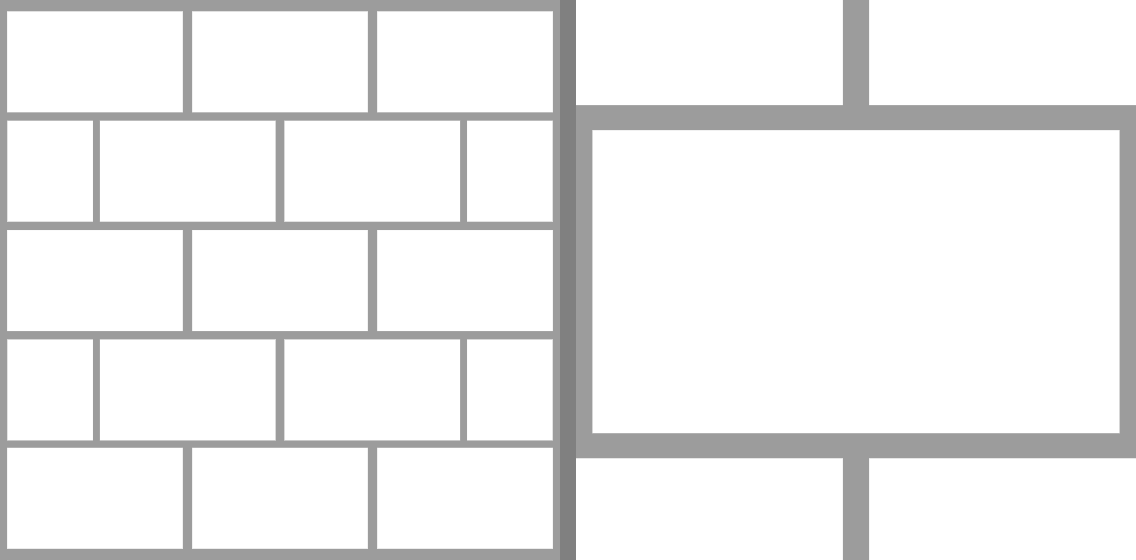
Left: the whole. Right: its middle third, enlarged.
Write a Shadertoy shader that draws this pattern.

```glsl
// Signed distance to an axis-aligned box, negative inside
float boxDistance(vec2 p, vec2 halfSize) {
    vec2 d = abs(p) - halfSize;
    return max(d.x, d.y);
}

// Signed distance to the nearest brick of a five-row running bond
float brickDistance(vec2 uv) {
    float row = clamp(floor((uv.y - 0.499) / 0.1953 + 2.5), 0.0, 4.0);
    float rowCenter = 0.499 + (row - 2.0) * 0.1953;
    // The bottom course sits slightly high
    if (row < 0.5) rowCenter += 0.0018;

    // Each course is symmetric about the vertical centre line
    float side = abs(uv.x - 0.5);
    float column = 0.0;
    float halfWidth = 0.1569;
    if (mod(row, 2.0) < 0.5) {
        // Three whole bricks
        column = side > 0.165 ? 0.3304 : 0.0;
    } else {
        // Two whole bricks between half bricks
        bool outer = side > 0.328;
        column = outer ? 0.4105 : 0.1647;
        halfWidth = outer ? 0.0765 : 0.1569;
    }
    return boxDistance(vec2(side - column, uv.y - rowCenter), vec2(halfWidth, 0.0902));
}

void mainImage(out vec4 fragColor, in vec2 fragCoord) {
    float size = min(iResolution.x, iResolution.y);
    vec2 uv = (fragCoord - 0.5 * iResolution.xy) / size + 0.5;

    // Blend over one pixel at the brick edge
    float brick = clamp(0.5 - brickDistance(uv) * size, 0.0, 1.0);
    vec3 mortar = vec3(0.61);
    fragColor = vec4(mix(mortar, vec3(1.0), brick), 1.0);
}
```
